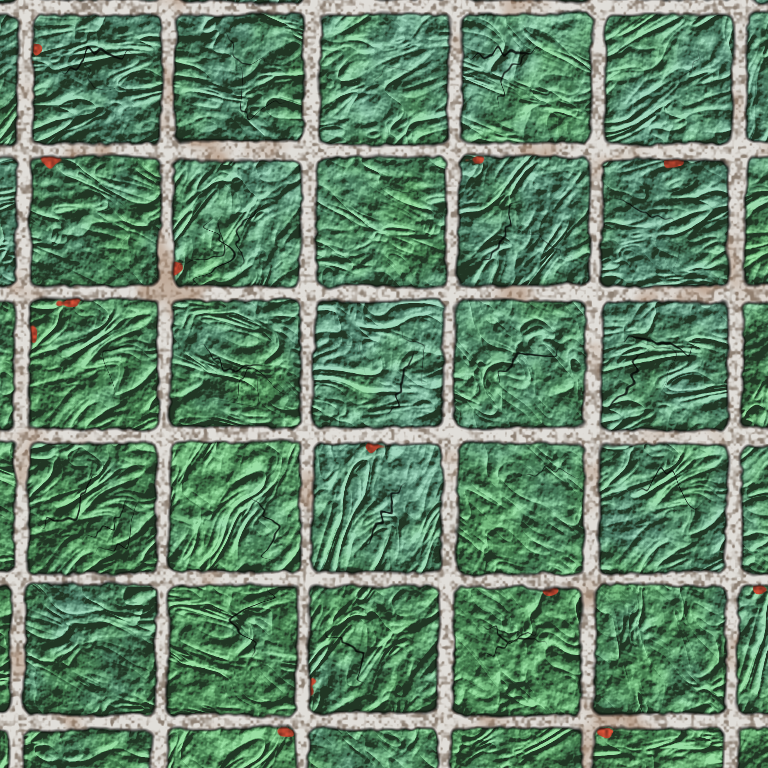
Give the GLSL for this texture, as a Shadertoy shader.

```glsl
// Hand-made green glazed tiles set in pale sandy grout on a slightly leaning grid.
// Each cell holds a wobbly rounded box; a wrinkled height field is lit from the
// upper left, then cracks, red clay chips, grain and edge shadows are layered on.

const float PITCH = 0.186;                 // cell size in canvas units
const vec2 ORIGIN = vec2(0.028, 0.060);    // lower left grout crossing
const vec2 LIGHT = vec2(-0.5, 0.86);

const vec3 GLAZE_DARK = vec3(0.13, 0.21, 0.14);
const vec3 GREEN_MID = vec3(0.25, 0.47, 0.29);
const vec3 GREEN_LIGHT = vec3(0.46, 0.74, 0.50);
const vec3 TEAL_MID = vec3(0.27, 0.46, 0.38);
const vec3 TEAL_LIGHT = vec3(0.49, 0.71, 0.61);
const vec3 CLAY = vec3(0.76, 0.29, 0.20);
const vec3 GROUT_DARK = vec3(0.55, 0.50, 0.45);
const vec3 GROUT_LIGHT = vec3(0.88, 0.87, 0.85);
const vec3 RUST = vec3(0.62, 0.46, 0.34);

float hash(vec2 p) {
    vec3 q = fract(p.xyx * 0.1031);
    q += dot(q, q.yzx + 33.33);
    return fract((q.x + q.y) * q.z);
}

float noise(vec2 p) {
    vec2 i = floor(p), f = fract(p);
    f = f * f * (3.0 - 2.0 * f);
    return mix(mix(hash(i), hash(i + vec2(1, 0)), f.x),
               mix(hash(i + vec2(0, 1)), hash(i + vec2(1, 1)), f.x), f.y);
}

float fbm(vec2 p) {
    float sum = 0.0, amp = 0.5;
    for (int i = 0; i < 4; i++) {
        sum += amp * noise(p);
        p = mat2(1.6, 1.2, -1.2, 1.6) * p + 7.3;
        amp *= 0.5;
    }
    return sum;
}

vec2 rotate(vec2 p, float a) {
    return vec2(cos(a) * p.x - sin(a) * p.y, sin(a) * p.x + cos(a) * p.y);
}

float roundedBox(vec2 p, vec2 halfSize, float radius) {
    vec2 q = abs(p) - halfSize + radius;
    return length(max(q, 0.0)) + min(max(q.x, q.y), 0.0) - radius;
}

// Folded glaze: stretched, warped ridges over soft lumps
float relief(vec2 p, float seed) {
    vec2 q = rotate(p, (seed - 0.5) * 2.4) * vec2(1.0, 1.9) + seed * 50.0;
    q += 0.45 * vec2(noise(q * 3.0), noise(q * 3.0 + 19.0));
    float ridge = 1.0 - abs(2.0 * noise(q * 4.5) - 1.0);
    float crease = 1.0 - abs(2.0 * noise(q * 9.0 + 5.0) - 1.0);
    return 0.40 * ridge * ridge + 0.22 * crease + 0.75 * fbm(p * 9.0 + seed * 31.0);
}

// Wandering tapered fissures, 1 inside a crack
float cracks(vec2 p, vec2 id, float aa) {
    float mask = 0.0;
    for (int i = 0; i < 3; i++) {
        vec2 key = id * 3.0 + float(i) * 17.0;
        vec2 q = p - 0.45 * (vec2(hash(key), hash(key + 5.0)) - 0.5);
        q = rotate(q, 6.28 * hash(key + 9.0));
        float bend = 0.30 * (noise(vec2(q.y * 5.0, key.x)) - 0.5)
                   + 0.07 * (noise(vec2(q.y * 22.0, key.y)) - 0.5);
        float width = 0.011 * hash(key + 2.0) * smoothstep(0.32, 0.05, abs(q.y));
        float line = 1.0 - smoothstep(width - aa, width + aa, abs(q.x + bend));
        mask = max(mask, line * smoothstep(0.0, 0.004, width) * step(0.42, hash(key + 13.0)));
    }
    return mask;
}

// Bare clay where glaze has flaked off near the top or left edge
float chips(vec2 p, vec2 id, float aa) {
    float mask = 0.0;
    for (int i = 0; i < 2; i++) {
        vec2 key = id * 5.0 + float(i) * 23.0 + 3.0;
        float along = (hash(key) - 0.5) * 0.84;
        bool onTop = hash(key + 4.0) < 0.7;
        vec2 q = onTop ? p - vec2(along, 0.43) : (p - vec2(-0.43, along)).yx;
        float size = mix(0.025, 0.06, hash(key + 8.0));
        float d = length(q * vec2(0.7, 1.3)) - size + 0.07 * (noise(p * 19.0 + key) - 0.5);
        mask = max(mask, (1.0 - smoothstep(-aa, aa, d)) * step(0.68, hash(key + 6.0)));
    }
    return mask;
}

vec3 groutColor(vec2 p, float d) {
    float grain = 0.55 * noise(p * 48.0) + 0.45 * noise(p * 27.0 + 40.0);
    vec3 color = mix(GROUT_DARK, GROUT_LIGHT, smoothstep(0.12, 0.62, grain));
    color = mix(color, RUST, 0.5 * smoothstep(0.58, 0.8, fbm(p * 2.3 + 80.0)));
    return color * mix(0.42, 1.0, smoothstep(0.0, 0.022, d));
}

vec3 glazeColor(vec2 p, vec2 f, vec2 id, float d, float aa, float height) {
    float seed = hash(id + 61.0);
    float h = relief(f, seed);
    float slope = (h - relief(f + 0.014 * LIGHT, seed)) / 0.014;
    float rim = smoothstep(-0.055, 0.0, d);
    float grain = noise(p * 46.0) - 0.5;
    float shade = 0.36 + 0.085 * slope + 0.55 * (h - 0.65) + 0.32 * grain;
    shade += 0.24 * (hash(id + 27.0) - 0.5) + rim * (0.5 * f.y - 0.16);
    float teal = smoothstep(0.25, 0.8, 0.45 * height + 0.35 * hash(id + 90.0) + 0.7 * fbm(p * 3.0) - 0.2);
    vec3 mid = mix(GREEN_MID, TEAL_MID, teal);
    vec3 color = mix(GLAZE_DARK, mid, smoothstep(-0.15, 0.32, shade));
    color = mix(color, mix(GREEN_LIGHT, TEAL_LIGHT, teal), smoothstep(0.25, 0.85, shade));
    color += 0.14 * smoothstep(0.8, 1.2, shade);
    color = mix(color, CLAY * (0.9 + 0.5 * grain), chips(f, id, aa));
    color *= 1.0 - 0.8 * cracks(f, id, aa);
    return color * mix(1.0, 0.45, smoothstep(-0.018, 0.0, d));
}

void mainImage(out vec4 fragColor, in vec2 fragCoord) {
    vec2 uv = fragCoord / iResolution.xy;
    vec2 p = (uv - ORIGIN - vec2(0.014 * (uv.y - 0.5), 0.0)) / PITCH;
    float aa = 1.0 / (PITCH * iResolution.y);

    // Tile outline: small shifts, size changes and ragged sides
    vec2 id = floor(p) + 11.0;
    vec2 jitter = vec2(hash(id), hash(id + 31.0)) - 0.5;
    vec2 f = fract(p) - 0.5 - 0.022 * jitter;
    float d = roundedBox(f, 0.447 + 0.016 * jitter.yx, 0.055);
    d += 0.030 * (noise(p * 6.0 + 20.0) - 0.5) + 0.018 * (noise(p * 21.0 + 50.0) - 0.5);

    vec3 tile = glazeColor(p + 30.0, f, id, d, aa, uv.y);
    vec3 grout = groutColor(p + 30.0, d);
    fragColor = vec4(mix(tile, grout, smoothstep(-aa, aa, d)), 1.0);
}
```
